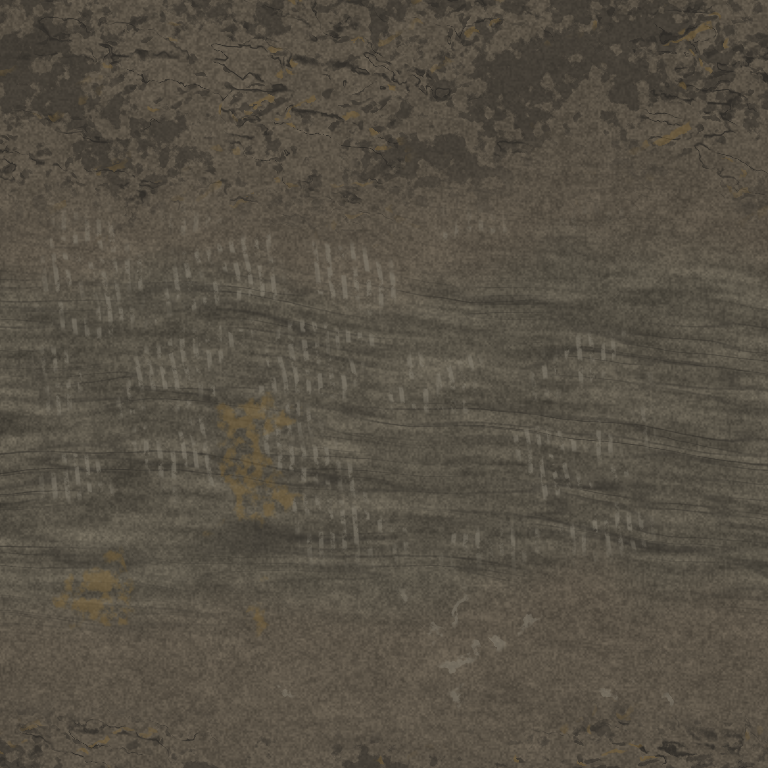
Write a WebGL 1 fragment shader that draws this texture.

```glsl
precision highp float;
// Weathered brown slate: fine bent bedding lines across the middle, broken
// rock above and below, rows of pale tool marks and a few ochre stains.
// Layered sines bend the beds; value and cellular noise give grain and chips.
uniform vec2 u_resolution;

const vec3 BROWN = vec3(0.357, 0.325, 0.277);
const vec3 GREY  = vec3(0.348, 0.326, 0.280);
const vec3 DARK  = vec3(0.165, 0.155, 0.140);
const vec3 PALE  = vec3(0.520, 0.495, 0.440);
const vec3 OCHRE = vec3(0.470, 0.380, 0.220);
const float BED_SLOPE = 0.07;      // fall of the beds towards the right
const float TOOTH_PITCH = 0.0155;  // distance between tool marks
const vec2 MARK_CELL = vec2(0.17, 0.115);
const float GRAIN = 0.36;
const float MOTTLE = 0.32;
const float TAU = 6.2831853;

float hash(vec2 p) {
  vec3 q = fract(p.xyx * 0.1031);
  q += dot(q, q.yzx + 33.33);
  return fract((q.x + q.y) * q.z);
}

float noise(vec2 p) {
  vec2 i = floor(p), f = fract(p);
  f = f * f * (3.0 - 2.0 * f);
  return mix(mix(hash(i), hash(i + vec2(1, 0)), f.x),
             mix(hash(i + vec2(0, 1)), hash(i + vec2(1, 1)), f.x), f.y);
}

float fbm(vec2 p) {
  float sum = 0.0, amp = 0.516;
  for (int i = 0; i < 5; i++) {
    sum += amp * noise(p);
    p = mat2(1.6, 1.2, -1.2, 1.6) * p + 17.3;
    amp *= 0.5;
  }
  return sum;
}

// Distance to the nearest scattered point, and that point's random value.
vec2 cellular(vec2 p) {
  vec2 nearest = vec2(9.0, 0.0);
  for (int y = -1; y <= 1; y++)
    for (int x = -1; x <= 1; x++) {
      vec2 cell = floor(p) + vec2(x, y);
      float d = distance(p, cell + vec2(hash(cell), hash(cell + 41.7)));
      if (d < nearest.x) nearest = vec2(d, hash(cell + 83.1));
    }
  return nearest;
}

float ridge(float n, float width) {
  return 1.0 - smoothstep(0.0, width, abs(n - 0.5));
}

// One inside the range, fading over the given width at both ends.
float span(float v, float lo, float hi, float fade) {
  return smoothstep(lo, lo + fade, v) * (1.0 - smoothstep(hi - fade, hi, v));
}

// Ragged rectangles filled with near-vertical teeth, cut by the beds.
float toolMarks(vec2 p, float height, float ragged) {
  vec2 q = p + vec2(0.04 * sin(p.y * 17.0), 0.02 * sin(p.x * 13.0)) + 0.03 * (ragged - 0.5);
  vec2 cell = floor(q / MARK_CELL), local = abs(fract(q / MARK_CELL) - 0.5);
  vec2 size = 0.30 + 0.20 * vec2(hash(cell + 5.0), hash(cell + 9.0));
  vec2 edge = 1.0 - smoothstep(size - 0.08, size + 0.02, local);
  float phase = (p.x + 0.10 * p.y) / TOOTH_PITCH + 0.5 * noise(p * 22.0);
  float tooth = smoothstep(-0.1, 0.8, sin(TAU * phase));
  float breaks = smoothstep(0.22, 0.55, noise(vec2(p.x * 50.0, height * 75.0)));
  float wear = smoothstep(0.30, 0.58, fbm(p * 110.0));
  float zone = span(p.y, 0.24, 0.75, 0.07) * span(p.x, 0.03, 0.87, 0.05);
  return edge.x * edge.y * step(0.36, hash(cell + 3.0)) * zone * wear * breaks * (0.16 + 0.84 * tooth);
}

float stain(vec2 p, vec2 centre, vec2 radius, float ragged) {
  return 1.0 - smoothstep(0.65, 1.0, length((p - centre) / radius) + 3.0 * (ragged - 0.5));
}

void main() {
  vec2 p = gl_FragCoord.xy / u_resolution;
  float broad = fbm(p * 4.0 + 3.0), ragged = fbm(p * 26.0 + 8.0), rough = fbm(p * 80.0);
  float bend = 0.011 * sin(5.0 * p.x + 4.0 * p.y + 1.0) + 0.005 * sin(12.0 * p.x - 9.0 * p.y)
             + 0.002 * sin(31.0 * p.x + 23.0 * p.y);
  float height = p.y + BED_SLOPE * p.x + bend + 0.012 * broad + 0.004 * ragged;
  float zoneY = p.y + 0.16 * (broad - 0.5);
  float bedded = span(zoneY, 0.18, 0.70, 0.10);
  float broken = smoothstep(0.68, 0.82, zoneY) + 1.0 - smoothstep(0.04, 0.09, zoneY);
  // Base tone, mottling and grain
  vec3 color = mix(BROWN, GREY, bedded);
  float grain = 0.65 * noise(p * 400.0) + 0.35 * noise(p * 210.0 + 7.0) - 0.5;
  color *= 1.0 + MOTTLE * (0.4 * ragged + 0.6 * rough - 0.5) + 0.12 * (broad - 0.5) + GRAIN * grain;
  // Bedding: streaks, fine lines and long cracks
  float streak = noise(vec2(p.x * 18.0, height * 150.0)) + noise(vec2(p.x * 7.0, height * 75.0)) - 1.0;
  float fine = ridge(noise(vec2(p.x * 9.0, height * 120.0)), 0.17);
  float crack = ridge(noise(vec2(p.x * 3.5 + 9.0, height * 44.0)), 0.07);
  float strength = smoothstep(0.15, 0.75, noise(vec2(p.x * 5.0, height * 24.0) + 5.0));
  color *= 1.0 + 0.16 * streak * (0.3 + bedded);
  float lines = max(fine * 0.42, crack * 0.60) * strength * (0.3 + 0.7 * rough);
  color = mix(color, DARK, lines * (0.22 + 0.90 * bedded));
  // Broken rock: slanting cracks, speckled crusts and chips
  vec2 slant = mat2(0.94, 0.34, -0.34, 0.94) * p * vec2(11.0, 38.0) + 1.6 * ragged;
  float split = ridge(0.7 * noise(slant) + 0.3 * noise(slant * 2.7), 0.045);
  float gate = smoothstep(0.40, 0.58, fbm(p * 10.0 + 20.0));
  color = mix(color, DARK, 0.80 * split * gate * (0.12 + 0.88 * broken) * smoothstep(0.3, 0.55, rough));
  float crust = smoothstep(0.53, 0.59, 0.4 * fbm(p * vec2(6.0, 10.0) + 50.0) + 0.25 * ragged + 0.35 * rough);
  color = mix(color, DARK, 0.50 * crust * broken);
  vec2 chip = cellular(p * vec2(45.0, 80.0) + 5.0 * ragged);
  float chips = (1.0 - smoothstep(0.25, 0.50, chip.x)) * broken * gate;
  color = mix(color, DARK, 0.50 * chips * step(0.75, chip.y));
  color = mix(color, OCHRE, 0.50 * chips * step(chip.y, 0.09));
  // Pale tool marks and flakes
  color = mix(color, PALE, 0.58 * toolMarks(p, height, ragged));
  vec2 flake = cellular(p * vec2(22.0, 27.0) + 3.0 * ragged);
  float flakes = (1.0 - smoothstep(0.22, 0.38, flake.x)) * step(0.93, flake.y) * smoothstep(0.3, 0.5, rough);
  color = mix(color, PALE, 0.50 * flakes * span(p.y, 0.05, 0.25, 0.04));
  // Ochre stains
  float ochre = stain(p, vec2(0.33, 0.38), vec2(0.045, 0.11), ragged)
              + stain(p, vec2(0.12, 0.22), vec2(0.050, 0.05), ragged);
  color = mix(color, OCHRE, 0.50 * min(ochre, 1.0) * smoothstep(0.35, 0.60, rough));
  gl_FragColor = vec4(color, 1.0);
}
```
